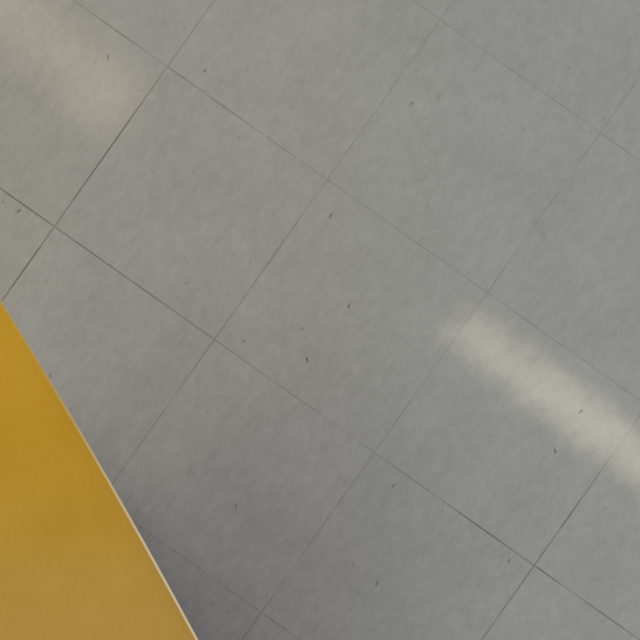
Give the GLSL for this texture, as a Shadertoy shader.

```glsl
// Worn grey floor tiles laid on a slant, with light reflections and a yellow panel in the corner.

vec2 hash2(vec2 p) {
    vec3 h = fract(p.xyx * vec3(0.1031, 0.1030, 0.0973));
    h += dot(h, h.yzx + 33.33);
    return fract((h.xx + h.yz) * h.zy);
}

float gradientNoise(vec2 p) {
    vec2 i = floor(p), f = fract(p);
    vec2 s = f * f * f * (f * (f * 6.0 - 15.0) + 10.0);
    vec4 corner;
    for (int k = 0; k < 4; k++) {
        vec2 o = vec2(k & 1, k >> 1);
        float angle = 6.2832 * hash2(i + o + 50.0).x;
        corner[k] = dot(vec2(cos(angle), sin(angle)), f - o);
    }
    return mix(mix(corner.x, corner.y, s.x), mix(corner.z, corner.w, s.x), s.y);
}

float fbm(vec2 p) {
    float sum = 0.0, amp = 1.0;
    for (int k = 0; k < 4; k++) {
        sum += amp * gradientNoise(p);
        p = mat2(1.6, 1.2, -1.2, 1.6) * p + 7.3;
        amp *= 0.55;
    }
    return sum;
}

float segmentDistance(vec2 p, vec2 a, vec2 b) {
    vec2 d = b - a;
    return length(p - a - d * clamp(dot(p - a, d) / dot(d, d), 0.0, 1.0));
}

// Sparse dark scuffs, at most one per cell
float scuffs(vec2 p, float density, float chance) {
    vec2 cell = floor(p * density);
    vec2 r = hash2(cell + 11.0), shape = hash2(cell + 73.0);
    vec2 d = fract(p * density) - 0.3 - 0.4 * r;
    float angle = shape.x * 1.6 - 0.8;
    d = mat2(cos(angle), -sin(angle), sin(angle), cos(angle)) * d;
    d += 0.04 * gradientNoise(p * density * 9.0);
    float spot = 1.0 - smoothstep(0.02, 0.15, length(d * vec2(1.8, 0.8)));
    return spot * step(hash2(cell + 131.0).x, chance) * (0.3 + 0.7 * shape.y);
}

void mainImage(out vec4 fragColor, in vec2 fragCoord) {
    vec2 p = fragCoord / iResolution.y;
    float px = 1.0 / iResolution.y;

    // Tile axes, measured from one joint crossing
    vec2 fromJoint = p - vec2(0.085, 0.646);
    vec2 q = vec2(dot(fromJoint, vec2(0.817, -0.577)), dot(fromJoint, vec2(0.577, 0.817)));
    vec2 tile = q / 0.306;

    // Floor tone: warm at the left, cool at the right, dim at the bottom
    vec3 floorColor = mix(vec3(0.575, 0.562, 0.530), vec3(0.556, 0.560, 0.542), smoothstep(0.0, 0.9, p.x));
    float dim = length((p - vec2(0.36, 0.0)) * vec2(1.0, 0.8));
    floorColor -= vec3(0.105, 0.105, 0.090) * exp(-9.0 * dim * dim);
    floorColor += 0.006 * (hash2(floor(tile) + 20.0).x - 0.5);

    // Mottling and fine grain drawn out along the tiles
    floorColor += 0.015 * fbm(p * 9.0);
    floorColor += 0.018 * fbm(q * vec2(65.0, 38.0));
    floorColor += 0.014 * gradientNoise(q * vec2(190.0, 85.0) + 9.0);

    // Soft light reflections
    vec2 bent = p + 0.018 * vec2(fbm(p * 13.0), fbm(p * 13.0 + 40.0));
    float streak = segmentDistance(bent, vec2(0.735, 0.480), vec2(1.04, 0.250));
    float glow = 1.0 - smoothstep(0.005, 0.065, streak);
    glow *= 0.75 + 0.25 * smoothstep(0.70, 0.90, p.x);
    float halo = exp(-90.0 * streak * streak);
    float corner = segmentDistance(bent, vec2(0.0, 1.0), vec2(0.165, 0.855));
    float cornerGlow = 1.0 - smoothstep(0.0, 0.10, corner);
    floorColor += vec3(0.125, 0.115, 0.085) * glow + 0.012 * halo;
    floorColor += vec3(0.065, 0.058, 0.035) * cornerGlow;

    // Thin joints, worn away in places
    vec2 gap = abs(fract(tile + 0.5) - 0.5) * 0.306;
    vec2 joint = 1.0 - smoothstep(vec2(0.0), vec2(0.0010 + px), gap);
    float wear = 0.040 + 0.085 * (1.0 - smoothstep(0.08, 0.40, distance(p, vec2(0.12, 0.68))));
    wear += 0.075 * (1.0 - smoothstep(0.05, 0.30, distance(p, vec2(0.83, 0.11))));
    wear *= clamp(0.85 + 0.9 * gradientNoise(p * 14.0 + 3.0), 0.25, 1.2);
    floorColor -= wear * max(joint.x, joint.y) * (1.0 - 0.6 * glow);

    // Scuffs: many faint, a few dark
    floorColor -= 0.040 * scuffs(q, 34.0, 0.25);
    floorColor -= 0.035 * scuffs(q + 4.0, 60.0, 0.20);
    floorColor -= 0.160 * scuffs(q + 8.0, 28.0, 0.018);

    // Signed distance to the slightly bowed panel edge, positive on the floor
    float slope = 1.58 + 0.9 * p.x;
    float edge = (p.y - 0.531 + 1.58 * p.x + 0.45 * p.x * p.x) / sqrt(1.0 + slope * slope);
    float low = 1.0 - smoothstep(0.10, 0.48, p.y);
    floorColor -= vec3(0.070, 0.067, 0.050) * low * exp(-22.0 * max(edge, 0.0));

    // Yellow panel, paler toward the bottom
    vec3 panelColor = mix(vec3(0.665, 0.525, 0.245), vec3(0.695, 0.525, 0.155), smoothstep(0.0, 0.36, p.y));
    panelColor += vec3(0.030, 0.025, 0.010) * smoothstep(0.30, 0.53, p.y);
    panelColor += 0.012 * fbm(p * vec2(12.0, 8.0)) + 0.008 * gradientNoise(p * 120.0);
    panelColor -= vec3(0.035, 0.025, 0.0) * exp(60.0 * min(edge, 0.0));

    // Bright rim along the panel edge
    vec3 color = mix(panelColor, floorColor, smoothstep(-px, px, edge));
    float rim = 1.0 - smoothstep(0.0006, 0.0020 + px, abs(edge + 0.001));
    color = mix(color, vec3(0.80, 0.73, 0.60), rim * mix(0.12, 0.85, low));

    fragColor = vec4(clamp(color, 0.0, 1.0), 1.0);
}
```
